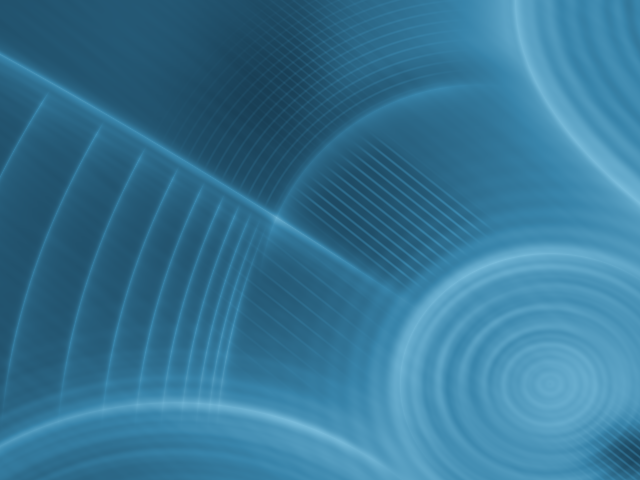
Write a Shadertoy shader that draws this background.

```glsl
// Abstract blue backdrop: a diagonal beam, curved ribs, fine hatching and glowing shells.

const float TAU = 6.2831853;

// Smooth ramp from 0 at a to 1 at b; a may exceed b.
float ramp(float a, float b, float x) {
    float t = clamp((x - a) / (b - a), 0.0, 1.0);
    return t * t * (3.0 - 2.0 * t);
}

// Glow around d = 0 with separate falloff on each side.
float ridge(float d, float below, float above) {
    return exp(-abs(d) / (d < 0.0 ? below : above));
}

// Thin repeated lines.
float lines(float t, float gap, float width) {
    return 1.0 - smoothstep(0.0, width, abs(fract(t / gap) - 0.5) * gap);
}

// Soft elliptical spot.
float spot(vec2 p, vec2 center, vec2 size) {
    vec2 q = (p - center) / size;
    return exp(-dot(q, q));
}

vec2 gradientAt(vec2 cell) {
    float a = TAU * fract(sin(dot(cell, vec2(127.1, 311.7))) * 43758.5);
    return vec2(cos(a), sin(a));
}

float gradientNoise(vec2 p) {
    vec2 i = floor(p), f = p - i, e = vec2(1, 0);
    vec2 u = f * f * f * (f * (f * 6.0 - 15.0) + 10.0);
    float low = mix(dot(gradientAt(i), f), dot(gradientAt(i + e), f - e), u.x);
    float high = mix(dot(gradientAt(i + e.yx), f - e.yx), dot(gradientAt(i + 1.0), f - 1.0), u.x);
    return mix(low, high, u.y);
}

vec3 palette(float v) {
    vec3 deep = vec3(0.08, 0.21, 0.29), azure = vec3(0.22, 0.52, 0.67), pale = vec3(0.48, 0.74, 0.86);
    return mix(mix(deep, azure, clamp(v / 0.6, 0.0, 1.0)), pale, clamp((v - 0.6) / 0.45, 0.0, 1.15));
}

// Ribs that crowd together towards the right.
float ribs(vec2 p) {
    float h = p.y - 0.115, sum = 0.0, gap = 0.665;
    float x = p.x - 0.5156 - 0.08 * h - 0.407 * h * h;
    for (int k = 0; k < 10; k++) {
        float d = (x + gap) * 0.92;
        sum += 0.20 * ridge(d, 0.003, 0.004) + 0.13 * ridge(d, 0.006, 0.01 + 0.06 * gap);
        gap *= 0.77;
    }
    return sum;
}

// Concentric hump rising from the lower left.
float hump(vec2 p) {
    float d = length(p - vec2(0.365, -0.615)) - 0.776;
    float glow = 0.32 * ridge(d, 0.16, 0.07) + 0.16 * ridge(d, 0.025, 0.008);
    float rings = pow(0.5 + 0.5 * cos(d * TAU / 0.052), 3.0);
    float streaks = gradientNoise(vec2(d * 70.0, p.x * 2.0));
    return (glow + (0.10 * rings + 0.10 * streaks) * ridge(d, 0.2, 0.08)) * ramp(1.0, 0.6, p.x);
}

// Bright sheet sweeping down the upper right; mixes over the tone below it.
float sheet(float v, vec2 p) {
    float h = 1.0 - p.y;
    float d = (p.x - 1.059 - 1.4 * h * h) / sqrt(1.0 + 7.84 * h * h);
    float streaks = gradientNoise(vec2(d * 38.0, p.y * 1.5)) + 0.4 * cos(d * TAU / 0.045);
    float body = 0.60 + 0.40 * ridge(d - 0.015, 0.02, 0.045) + 0.12 * streaks * ramp(0.01, 0.06, d);
    v += 0.34 * ridge(d, 0.075, 0.05);
    return mix(v, body, ramp(-0.012, 0.014, d));
}

// Nested shell at the lower right.
float shell(float v, vec2 p) {
    vec2 q = (p - vec2(1.146, 0.20)) / vec2(0.325, 0.283);
    float r = length(q), d = (r - 1.0) * 0.3;
    float facing = ramp(-0.5, 0.9, dot(q / max(r, 0.01), vec2(-0.62, 0.78)));
    float rings = pow(0.5 + 0.5 * cos((1.0 - r) * TAU * 7.0), 2.0) - 0.4;
    float streaks = gradientNoise(vec2(r * 22.0, q.x + q.y));
    float body = 0.69 + 0.15 * rings * ramp(0.15, 0.5, r) * (0.25 + 0.75 * facing);
    body += 0.10 * streaks + 0.20 * spot(p, vec2(1.19, 0.18), vec2(0.15, 0.13));
    v += (0.30 + 0.06 * cos(d * TAU / 0.04)) * ridge(d, 0.05, 0.085);
    v = mix(v, body, ramp(1.05, 0.96, r));
    return v + 0.33 * facing * ridge(d + 0.012, 0.025, 0.010);
}

void mainImage(out vec4 fragColor, in vec2 fragCoord) {
    vec2 p = fragCoord / iResolution.y;

    // Ambient light and the shadowed hollow.
    float v = 0.20 + 0.20 * ramp(0.6, 1.1, p.x) + 0.22 * ramp(0.5, 0.1, p.y) * ramp(0.0, 0.7, p.x);
    v += 0.07 * spot(p, vec2(0.3, 0.95), vec2(0.25, 0.2)) - 0.14 * spot(p, vec2(0.54, 0.82), vec2(0.15, 0.17));

    // Beam and arc distances.
    float beam = (p.y - 0.887 + 0.55 * p.x + 0.07 * p.x * p.x) * 0.86;
    float arc = length(p - vec2(1.0, 0.36)) - 0.463;
    float above = ramp(0.0, 0.03, beam), under = ramp(-0.01, -0.05, beam);

    // Concentric threads outside the arc, crossed by steep threads.
    float threads = lines(arc, 0.021, 0.004) * ramp(0.36, 0.08, arc) * ramp(0.0, 0.03, arc);
    v += 0.10 * above * threads * ramp(1.0, 0.8, p.x);
    float cross = dot(p, vec2(0.72, 0.69)) + 0.12 * p.y * p.y;
    v += 0.10 * above * lines(cross, 0.017, 0.004) * spot(p, vec2(0.64, 0.88), vec2(0.10, 0.16)) * ramp(0.0, 0.03, arc);
    v += 0.14 * ramp(0.60, 0.76, p.x) * ramp(0.02, 0.1, arc);

    // Arc band, then straight hatching in its hollow and below the beam.
    v += (0.20 * ridge(arc, 0.045, 0.012) + 0.08 * ridge(arc, 0.015, 0.006)) * ramp(0.38, 0.58, p.y) * ramp(1.08, 0.86, p.x);
    vec2 c = p - vec2(0.816, 0.557);
    float across = dot(c, vec2(0.62, 0.78)), along = dot(c, vec2(0.78, -0.62));
    float patch1 = ramp(0.13, 0.08, abs(across)) * ramp(0.18, 0.10, abs(along - 0.25 * across));
    v += patch1 * (0.24 * lines(across, 0.0186, 0.0042) - 0.09);
    v += 0.10 * lines(across, 0.031, 0.004) * under * spot(p, vec2(0.62, 0.37), vec2(0.13, 0.12));

    // Ribs, hump and beam.
    v += ribs(p) * under * ramp(0.09, 0.30, p.y) * ramp(0.58, 0.48, p.x);
    v += hump(p);
    float grain = gradientNoise(vec2(beam * 90.0, p.x * 2.0));
    v += ((0.30 + 0.10 * grain) * ridge(beam, 0.05, 0.012) + 0.20 * ridge(beam, 0.008, 0.004)) * ramp(0.92, 0.62, p.x);

    // Large glowing surfaces and the dark hatched corner.
    v = shell(sheet(v, p), p);
    float corner = spot(p, vec2(1.32, 0.055), vec2(0.085, 0.06));
    v += corner * (0.25 * lines(across, 0.014, 0.004) - 0.60);

    // Faint brushed texture along the diagonal.
    v += 0.03 * gradientNoise(vec2(across * 60.0, along * 5.0));
    fragColor = vec4(palette(v), 1.0);
}
```
